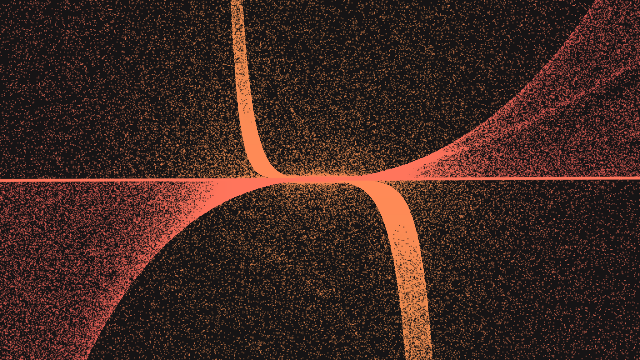
Reproduce this background procedurally as a Shadertoy shader.

```glsl
// Grainy strange-attractor: coral wedges and amber bands meeting on a glowing horizon.
#define DOTS 432.0
#define CENTER vec2(0.89, 0.502)
#define TILT 0.0038
#define LINE_HALF 0.0040
#define DUST 0.065
#define INK vec3(0.085, 0.08, 0.082)
#define CORAL vec3(1.0, 0.46, 0.36)
#define ROSE vec3(0.9, 0.36, 0.33)
#define ORANGE vec3(1.0, 0.54, 0.34)
#define AMBER vec3(0.96, 0.56, 0.32)

// Integer hash of a grid cell, in (0, 1)
float hash(ivec2 cell) {
    uint n = uint(cell.x) * 1597334677u ^ uint(cell.y) * 3812015801u;
    n = (n ^ (n >> 16)) * 2246822519u;
    n = (n ^ (n >> 13)) * 3266489917u;
    n ^= n >> 16;
    return (float(n >> 8) + 0.5) / 16777216.0;
}

// Soft ridge around a signed offset
float ridge(float offset, float width) {
    return exp(-offset * offset / (width * width));
}

// Density of the parabolic wedge; v lies in the half plane y > 0
float wedge(vec2 v, bool top, float aa) {
    float x2 = v.x * v.x;
    float rim = x2 * (top ? 0.72 + 0.22 * x2 : 0.82 + 0.85 * x2);
    float slope = 1.0 + 1.2 * abs(v.x);
    float depth = (rim - v.y) / slope;
    float inside = smoothstep(-aa, aa, depth) * step(0.0, v.x);
    float d = 0.25 + 1.0 * exp(-x2 * 9.0);
    d += 0.42 * exp(-max(depth, 0.0) / (top ? 0.012 : 0.045));
    d += 0.12 * exp(-v.y * 25.0);
    if (top) {
        // Inner fold with a thin shadow beneath it
        float fold = v.y - 0.4 * pow(max(v.x, 0.0), 1.68);
        d += 0.25 * ridge(fold, 0.008);
        d -= 0.14 * ridge(fold + 0.045, 0.03) * smoothstep(0.45, 0.8, v.x);
    }
    return d * inside;
}

// Density of the logarithmic band
float band(vec2 v, bool top, float aa) {
    float rise = log(0.498 / max(v.y, 0.0005));
    float outer = top ? -0.249 + 0.0225 * rise : -0.312 + 0.0365 * rise;
    float inner = top ? -0.216 + 0.032 * rise : -0.236 + 0.042 * rise;
    // Scale horizontal offsets to distances across the curve
    float steep = v.y / sqrt(v.y * v.y + 0.0011);
    float a = (v.x - outer) * steep;
    float b = (inner - v.x) * steep;
    float inside = smoothstep(-aa, aa, a) * smoothstep(-aa, aa, b);
    float rims = exp(-max(a, 0.0) / 0.005) + exp(-max(b, 0.0) / 0.005);
    return inside * (1.13 - 1.05 * v.y + 0.22 * rims);
}

// Density of the loose dust and its faint trails
float dust(vec2 q, vec2 v, bool top) {
    float r = length(q * vec2(1.0, 1.25));
    float d = DUST + 0.17 * exp(-r * 3.2);
    float flank = smoothstep(-0.12, -0.22, v.x);
    d += 0.28 * flank * exp(-(abs(v.x) - 0.2) * 5.0 - v.y * 5.0);
    d += 0.5 * exp(-v.y * 24.0 - q.x * q.x * 22.0);
    if (top) {
        float trail = q.y - 0.0195 / max(q.x + 0.18, 0.01);
        float span = smoothstep(-0.15, -0.08, q.x) * smoothstep(0.24, 0.14, q.x);
        d += 0.12 * span * ridge(trail, 0.009 + 0.02 * q.y);
    } else {
        float trail = q.y + 0.311 + q.x * (1.02 + 1.7 * q.x);
        float span = smoothstep(-0.32, -0.2, q.x) * smoothstep(0.2, 0.08, q.x);
        d += 0.09 * span * ridge(trail, 0.014);
    }
    return d;
}

// Share of a pixel covered by random square dots, by exact area overlap
float grain(vec2 fragCoord, float density) {
    float size = min(DOTS / iResolution.y, 3.0);
    vec2 low = fragCoord * DOTS / iResolution.y - 0.5 * size;
    vec2 base = floor(low);
    float sum = 0.0;
    for (int k = 0; k < 16; k++) {
        vec2 cell = base + vec2(k % 4, k / 4);
        vec2 overlap = max(min(low + size, cell + 1.0) - max(low, cell), 0.0);
        float h = hash(ivec2(cell));
        float strength = mix(0.55 + 0.45 * fract(h * 913.0), 1.0, min(density, 1.0));
        sum += overlap.x * overlap.y * strength * step(h, density);
    }
    return sum / (size * size);
}

void mainImage(out vec4 fragColor, in vec2 fragCoord) {
    float aa = 0.7 / iResolution.y;
    vec2 q = fragCoord / iResolution.y - CENTER;
    q.y -= TILT * q.x;
    // Point symmetry: turn the lower half onto the upper one
    bool top = q.y > 0.0;
    vec2 v = top ? q : -q;

    // Density of every layer
    float wedgeD = wedge(v, top, aa);
    float bandD = band(v, top, aa);
    float core = 1.3 * ridge(v.y, 0.009) * ridge(q.x, 0.17);
    float density = max(max(wedgeD, bandD), dust(q, v, top) + core);

    // Colour by layer
    vec3 bandColor = mix(ORANGE, AMBER, smoothstep(0.0, 0.4, v.y));
    vec3 wedgeColor = mix(CORAL, ROSE, smoothstep(0.2, 0.75, v.x));
    vec3 tint = mix(AMBER, CORAL, smoothstep(0.25, 0.8, abs(q.x)));
    tint = mix(tint, wedgeColor, clamp(max(wedgeD * 3.0, core), 0.0, 1.0));
    tint = mix(tint, bandColor, clamp(bandD, 0.0, 1.0));
    vec3 color = mix(INK, tint, grain(fragCoord, density));
    float horizon = 1.0 - smoothstep(LINE_HALF - aa, LINE_HALF + aa, abs(q.y));
    fragColor = vec4(mix(color, CORAL, horizon), 1.0);
}
```
